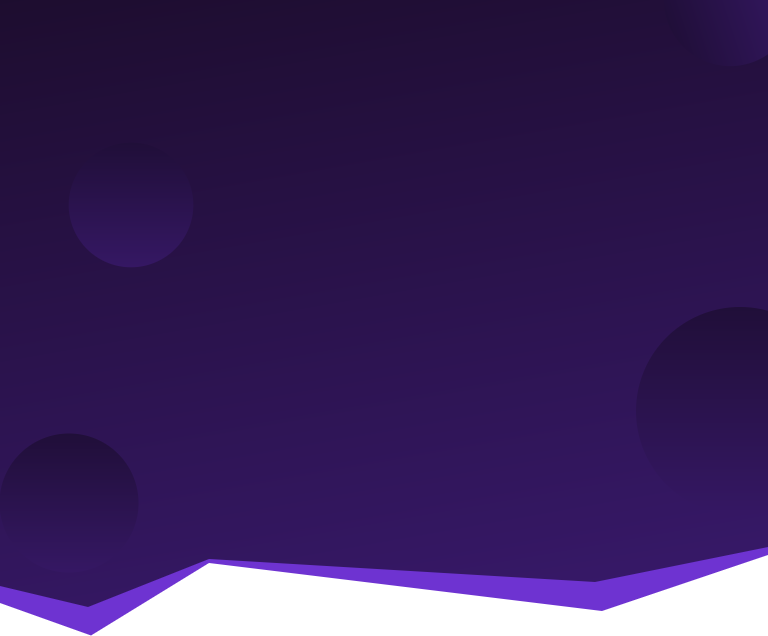
Reproduce this background procedurally as a Shadertoy shader.

```glsl
// Violet dusk gradient with soft shaded discs above a jagged white ridge.

// Lengths are in canvas heights, origin at the lower left.
const float ASPECT = 1.2075;
const vec2 SKY_DIR = vec2(0.1736, -0.9848);
const vec3 SKY_DARK = vec3(0.115, 0.050, 0.185);
const vec3 SKY_LIGHT = vec3(0.225, 0.100, 0.430);
const vec3 DISC_DARK = vec3(0.126, 0.057, 0.222);
const vec3 DISC_LIGHT = vec3(0.208, 0.092, 0.390);
const vec3 RIDGE_VIOLET = vec3(0.43, 0.20, 0.82);
const vec3 RIDGE_WHITE = vec3(1.0);

const int DISC_COUNT = 4;
// Centre x, centre y, radius
const vec3 DISCS[DISC_COUNT] = vec3[](
    vec3(0.2060, 0.6777, 0.0980), vec3(0.1085, 0.2091, 0.1093),
    vec3(1.1635, 0.3538, 0.1635), vec3(1.1480, 1.0000, 0.1040));
// Direction in which each disc grows lighter
const vec2 DISC_DIRS[DISC_COUNT] = vec2[](
    vec2(0.0, -1.0), vec2(0.0, -1.0), vec2(0.0, -1.0), vec2(0.95, 0.31));

const int RIDGE_POINTS = 5;
const vec2 VIOLET_LINE[RIDGE_POINTS] = vec2[](
    vec2(0.0, 0.0786), vec2(0.1384, 0.0456), vec2(0.3286, 0.1211),
    vec2(0.9355, 0.0849), vec2(1.2075, 0.1399));
const vec2 WHITE_LINE[RIDGE_POINTS] = vec2[](
    vec2(0.0, 0.0519), vec2(0.1431, 0.0008), vec2(0.3286, 0.1148),
    vec2(0.9465, 0.0393), vec2(1.2075, 0.1274));

// Coverage of a shape from its signed distance, one pixel soft
float coverage(float dist, float pixel) {
    return clamp(0.5 - dist / pixel, 0.0, 1.0);
}

// Signed distance to the ridge line, negative below it
float ridgeDistance(vec2 p, vec2 line[RIDGE_POINTS]) {
    float dist = 1.0;
    for (int i = 0; i < RIDGE_POINTS - 1; i++) {
        vec2 a = line[i];
        vec2 span = line[i + 1] - a;
        if (p.x >= a.x && p.x <= a.x + span.x) {
            float slope = span.y / span.x;
            dist = (p.y - a.y - slope * (p.x - a.x)) / sqrt(1.0 + slope * slope);
        }
    }
    return dist;
}

void mainImage(out vec4 fragColor, in vec2 fragCoord) {
    vec2 p = fragCoord / iResolution.xy * vec2(ASPECT, 1.0);
    float pixel = 1.0 / iResolution.y;

    // Slanted sky gradient, spanning corner to corner
    float skySpan = dot(abs(SKY_DIR), vec2(ASPECT, 1.0));
    float skyMix = 0.5 + dot(p - 0.5 * vec2(ASPECT, 1.0), SKY_DIR) / skySpan;
    vec3 color = mix(SKY_DARK, SKY_LIGHT, skyMix);

    // Shaded discs
    for (int i = 0; i < DISC_COUNT; i++) {
        vec2 offset = p - DISCS[i].xy;
        float radius = DISCS[i].z;
        float shade = clamp(0.5 + 0.5 * dot(offset, DISC_DIRS[i]) / radius, 0.0, 1.0);
        vec3 discColor = mix(DISC_DARK, DISC_LIGHT, shade);
        color = mix(color, discColor, coverage(length(offset) - radius, pixel));
    }

    // Ridge layers, back to front
    color = mix(color, RIDGE_VIOLET, coverage(ridgeDistance(p, VIOLET_LINE), pixel));
    color = mix(color, RIDGE_WHITE, coverage(ridgeDistance(p, WHITE_LINE), pixel));

    fragColor = vec4(color, 1.0);
}
```
